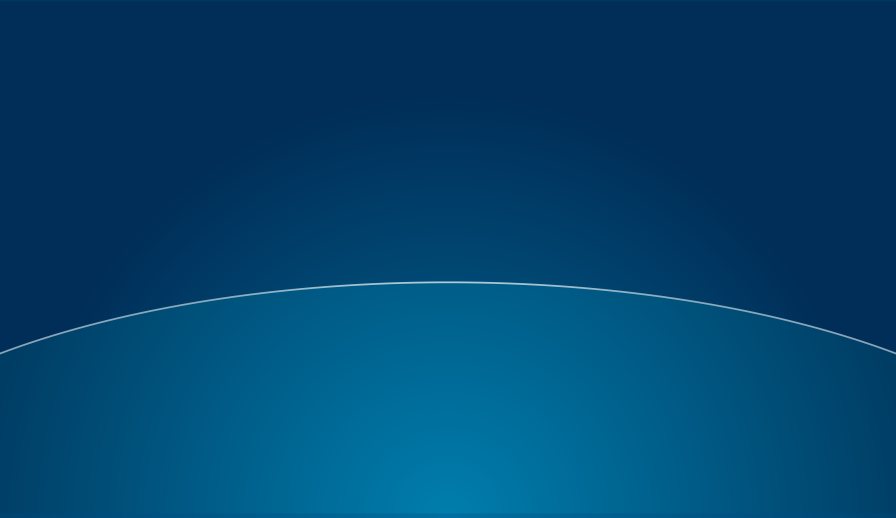
A WebGL 2 fragment shader for this background:

```glsl
#version 300 es
precision highp float;

uniform vec2 u_resolution;
out vec4 outColor;

// Lengths are in canvas heights; x = 0 is the centre, y = 0 the bottom.
const vec2 DOME_CENTER = vec2(0.0, -0.050);
const vec2 DOME_RADII = vec2(1.261, 0.505);
const float RIM_HALF_WIDTH = 0.0017;
const float RIM_OPACITY_CENTER = 0.80;
const float RIM_OPACITY_SIDE = 0.62;
const float SKY_GLOW_RADIUS = 0.82;
const float DOME_GLOW_RADIUS = 0.90;
const float TOP_EDGE = 0.0025;
const float BOTTOM_EDGE = 0.009;
const float EDGE_OPACITY = 0.3;

const vec3 SKY_DARK = vec3(0.0, 0.180, 0.345);
const vec3 SKY_GLOW = vec3(0.0, 0.420, 0.595);
const vec3 DOME_DARK = vec3(0.0, 0.238, 0.392);
const vec3 DOME_GLOW = vec3(0.0, 0.495, 0.682);
const vec3 RIM_COLOR = vec3(0.86, 0.91, 0.94);
const vec3 EDGE_COLOR = vec3(0.0, 0.290, 0.510);

// Approximate signed distance to an axis-aligned ellipse.
float ellipseDistance(vec2 p, vec2 radii) {
    float k = length(p / radii);
    float slope = length(p / (radii * radii));
    return k * (k - 1.0) / max(slope, 1e-4);
}

// Linear radial gradient around the bottom centre.
vec3 radialGlow(vec3 inner, vec3 outer, float distanceOut, float radius) {
    return mix(inner, outer, clamp(distanceOut / radius, 0.0, 1.0));
}

void main() {
    float pixel = 1.0 / u_resolution.y;
    vec2 p = (gl_FragCoord.xy - vec2(0.5 * u_resolution.x, 0.0)) * pixel;
    float r = length(p);

    // Sky and dome, each with its own glow
    vec3 sky = radialGlow(SKY_GLOW, SKY_DARK, r, SKY_GLOW_RADIUS);
    vec3 dome = radialGlow(DOME_GLOW, DOME_DARK, r, DOME_GLOW_RADIUS);
    float d = ellipseDistance(p - DOME_CENTER, DOME_RADII);
    vec3 color = mix(dome, sky, smoothstep(-pixel, pixel, d));

    // Soft bands along the top and bottom edges
    float band = 1.0 - smoothstep(BOTTOM_EDGE - pixel, BOTTOM_EDGE + pixel, p.y);
    band += smoothstep(-pixel, pixel, p.y - 1.0 + TOP_EDGE);
    color = mix(color, EDGE_COLOR, EDGE_OPACITY * band);

    // Thin bright rim, fading towards the sides
    float rim = clamp((RIM_HALF_WIDTH - abs(d)) / pixel + 0.5, 0.0, 1.0);
    float opacity = mix(RIM_OPACITY_CENTER, RIM_OPACITY_SIDE, smoothstep(0.0, 0.5, abs(p.x)));
    color = mix(color, RIM_COLOR, rim * opacity);

    outColor = vec4(color, 1.0);
}
```
